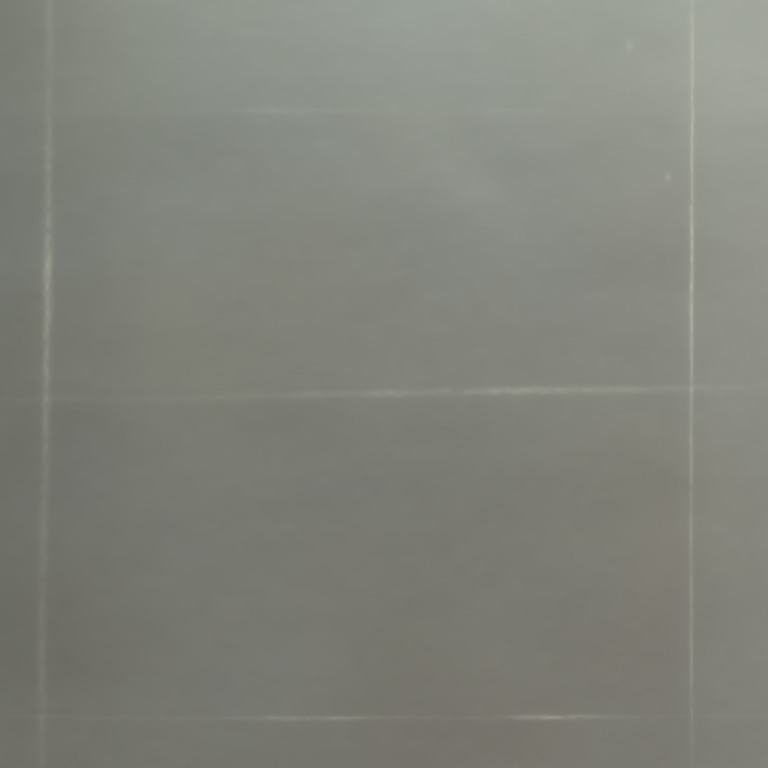
Write a Shadertoy shader that draws this texture.

```glsl
#define SHADOW_COLOR vec3(0.438, 0.438, 0.407)
#define LIGHT_COLOR  vec3(0.608, 0.623, 0.585)
#define JOINT_COLOR  vec3(0.715, 0.715, 0.660)
#define JOINT_WIDTH  0.0038
#define JOINT_WOBBLE 0.0036
#define MOTTLE       0.044
#define GRAIN        0.014

float hash(vec2 p) {
    vec3 q = fract(vec3(p.xyx) * 0.1031);
    q += dot(q, q.yzx + 33.33);
    return fract((q.x + q.y) * q.z);
}

float noise(vec2 p) {
    vec2 i = floor(p), f = fract(p);
    f = f * f * (3.0 - 2.0 * f);
    return mix(mix(hash(i), hash(i + vec2(1, 0)), f.x),
               mix(hash(i + vec2(0, 1)), hash(i + vec2(1, 1)), f.x), f.y);
}

float fbm(vec2 p) {
    float sum = 0.0, amp = 0.5;
    for (int i = 0; i < 4; i++) {
        sum += amp * noise(p);
        p = p * 2.03 + 17.3;
        amp *= 0.5;
    }
    return sum;
}

float bump(float x, float center, float width) {
    float d = (x - center) / width;
    return exp(-d * d);
}

// Soft thin stroke with a faint halo, never thinner than a pixel
float stroke(float d, float width) {
    width = max(width, 0.7 / iResolution.y);
    return bump(d, 0.0, width) + 0.15 * bump(d, 0.0, width * 3.0);
}

// Uneven deposit along and across a joint
float wear(float along, float across, float seed) {
    return 0.55 + 0.5 * noise(vec2(along * 20.0, seed))
         + 0.5 * (noise(vec2(along * 110.0, across * 260.0 + seed)) - 0.5);
}

float wobble(float along, float seed) {
    return JOINT_WOBBLE * (noise(vec2(along * 5.0, seed)) - 0.5)
         + JOINT_WOBBLE * 0.25 * (noise(vec2(along * 40.0, seed + 5.0)) - 0.5);
}

// Height of the row joints, foreshortened upwards
float rowHeight(float k) {
    return 0.066 + 0.422 * k - 0.0265 * k * (k - 1.0);
}

void mainImage(out vec4 fragColor, in vec2 fragCoord) {
    vec2 uv = fragCoord / iResolution.xy;

    // Broad light from the upper right, dim left edge
    float light = 0.034 * uv.x + 0.092 * pow(uv.y, 1.9) + 0.056 * uv.x * uv.y * uv.y;
    light -= (0.006 + 0.045 * uv.y) * (1.0 - smoothstep(0.0, 0.24, uv.x));
    light += 0.016 * smoothstep(0.86, 0.94, uv.x);

    // Cloudy stains and horizontal wiping streaks
    light += MOTTLE * (fbm(uv * vec2(3.5, 6.0) + 4.0) - 0.47);
    light += MOTTLE * 0.5 * (fbm(uv * vec2(5.0, 20.0) + 31.0) - 0.47) * (0.4 + 0.6 * uv.y);

    // Pale diagonal smudge
    vec2 smudge = uv - vec2(0.60, 0.77);
    light += 0.018 * bump(smudge.x + smudge.y, 0.0, 0.05)
           * bump(smudge.x - smudge.y, 0.0, 0.15);

    float joint = 0.0;

    // Row joints: faint above, long and blurred in the middle, dashed below
    for (int i = 0; i < 3; i++) {
        float k = float(i);
        float middle = 1.0 - abs(k - 1.0);
        float y = rowHeight(k) + middle * 0.016 * (uv.x - 0.55) + wobble(uv.x, k + 3.0);
        float dashes = bump(uv.x, 0.41, 0.07) + 1.7 * bump(uv.x, 0.73, 0.07);
        float strength = i == 0 ? 0.05 + 0.24 * dashes
                       : i == 1 ? 0.05 + 0.28 * bump(uv.x, 0.66, 0.24)
                       : 0.01 + 0.20 * bump(uv.x, 0.38, 0.10) + 0.10 * bump(uv.x, 0.67, 0.05);
        strength *= 0.6 + 0.4 * smoothstep(0.03, 0.10, uv.x);
        float width = JOINT_WIDTH * (i == 0 ? 0.8 : 1.3);
        joint += strength * wear(uv.x, uv.y, k + 20.0) * stroke(uv.y - y, width);
        light += 0.006 * smoothstep(-0.02, 0.02, uv.y - y);
    }

    // Column joints: soft and leaning at left, crisp at right
    for (int i = 0; i < 2; i++) {
        float k = float(i);
        float x = mix(0.060 + 0.012 * (uv.y - 0.5), 0.900, k) + wobble(uv.y, k + 11.0);
        float strength = i == 0 ? 0.13 + 0.25 * bump(uv.y, 0.64, 0.17)
                       : 0.24 + 0.44 * smoothstep(0.35, 0.70, uv.y);
        strength *= 0.5 + 0.5 * smoothstep(0.0, 0.12, uv.y);
        float width = JOINT_WIDTH * mix(1.45, 0.65, k);
        joint += strength * wear(uv.y, uv.x, k + 40.0) * stroke(uv.x - x, width);
    }

    // Small chips near the upper right
    for (int i = 0; i < 2; i++) {
        float k = float(i);
        vec2 chip = vec2(0.82 + 0.05 * k, 0.94 - 0.17 * k);
        joint += 0.36 * stroke(length((uv - chip) * vec2(1.0, 0.7)), 0.004);
    }

    // Slab colour with cool upper left, warm lower right and patchy drift
    vec3 color = mix(SHADOW_COLOR, LIGHT_COLOR, clamp(light / 0.165, -0.2, 1.15));
    float drift = fbm(uv * 3.5 + 60.0) - 0.47;
    color += drift * vec3(0.018, 0.0, -0.020);
    color += vec3(0.012, 0.0, 0.002) * (uv.x - uv.y);
    color += GRAIN * (fbm(uv * vec2(45.0, 70.0)) - 0.47);

    color = mix(color, JOINT_COLOR, clamp(joint, 0.0, 0.85));
    fragColor = vec4(color, 1.0);
}
```
